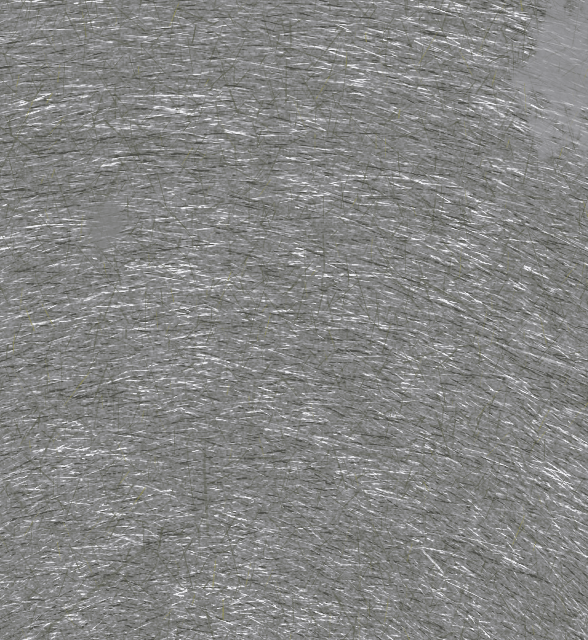
Reproduce this texture procedurally as a Shadertoy shader.

```glsl
vec4 hash4(vec3 p) {
    vec4 q = fract(p.xyzx * vec4(.1031, .1030, .0973, .1099));
    q += dot(q, q.wzxy + 33.33);
    return fract((q.xxyz + q.yzzw) * q.zywx);
}

mat2 rotation(float a) {
    return mat2(cos(a), -sin(a), sin(a), cos(a));
}

// Layered, warped sines, roughly -1 to 1
float clouds(vec2 p) {
    float sum = 0., amp = .55;
    for (int i = 0; i < 5; i++) {
        p = rotation(.65) * p * 1.9 + 1.7;
        sum += amp * sin(p.x + 1.3 * sin(p.y * .8)) * cos(p.y + sin(p.x * 1.2));
        amp *= .65;
    }
    return sum;
}

// Two smooth random fields from 0 to 1
vec2 grain(vec2 p) {
    vec2 id = floor(p), f = smoothstep(0., 1., fract(p));
    vec2 low = mix(hash4(vec3(id, 9.)).xy, hash4(vec3(id + vec2(1, 0), 9.)).xy, f.x);
    vec2 high = mix(hash4(vec3(id + vec2(0, 1), 9.)).xy, hash4(vec3(id + 1., 9.)).xy, f.x);
    return mix(low, high, f.y);
}

// One tapered scratch per cell; a higher rarity leaves fewer strong ones
float scratches(vec2 p, vec2 cell, float width, float rarity, float seed) {
    p = p / cell + seed * vec2(3.37, 5.71) + 40.;
    vec2 home = floor(p);
    float sum = 0.;
    for (int y = -1; y <= 1; y++)
    for (int x = -1; x <= 1; x++) {
        vec2 id = home + vec2(x, y);
        vec4 h = hash4(vec3(id, seed * 7.3 + 1.));
        vec4 k = hash4(vec3(id.yx, seed * 3.1 + 51.));
        vec2 q = p - id - h.xy;
        float reach = .25 + .75 * k.x * k.x;
        float across = abs(q.y - (h.z - .5) * 2. * q.x) * cell.y;
        float w = max(width * (.7 + .7 * k.y), .8 / iResolution.y);
        float taper = smoothstep(reach, reach * .6, abs(q.x));
        sum += smoothstep(w, w * .2, across) * taper * pow(h.w, rarity);
    }
    return sum;
}

void mainImage(out vec4 fragColor, in vec2 fragCoord) {
    vec2 p = fragCoord / iResolution.y;

    // Brushing follows wide arcs around a point below the canvas
    vec2 arm = p - vec2(.27, -.85);
    vec2 flow = vec2(atan(arm.x, arm.y) * 1.4, length(arm));
    float cluster = clouds(flow * vec2(6., 22.));
    float gain = .7 + .6 * smoothstep(-.3, .6, cluster);

    // Grain breaks the scratches into dashes
    vec2 speck = grain(flow * vec2(210., 470.) + 30.);
    vec2 fleck = grain(p * vec2(400., 440.) + 7.);
    float broken = .3 + 1.3 * smoothstep(.15, .75, speck.x);

    // Fine brushing, alternately bright and dark
    float brushing = 0.;
    for (int i = 0; i < 10; i++) {
        float n = float(i);
        vec2 cell = vec2(.016 + .008 * n, .0065 + .0013 * n);
        float s = scratches(flow, cell, .0015, 2.2, n);
        brushing += i % 2 == 0 ? s * .22 * gain : -s * .13;
    }
    brushing *= broken;
    brushing += .09 * (speck.y - .5) + .11 * (fleck.x - .5);

    // Long pale gouges
    brushing += .4 * scratches(flow, vec2(.13, .045), .0022, 8., 21.) * (.5 + .5 * broken);

    // Crossing scratches at every steep angle, in two sizes
    float crossing = 0.;
    for (int i = 0; i < 6; i++) {
        float n = float(i);
        vec2 q = rotation(.45 + .42 * n) * p;
        crossing += scratches(q, vec2(.028 + .008 * n, .02), .0016, 2.5, 30. + n);
    }
    crossing *= .4 + .9 * fleck.y;
    float yellow = scratches(rotation(1.45) * p, vec2(.035, .025), .0014, 9., 41.) * fleck.y * 1.4;
    float gouge = scratches(rotation(.5) * p, vec2(.16, .13), .004, 6., 43.)
                + scratches(rotation(2.2) * p, vec2(.07, .09), .0035, 7., 44.);

    // Smooth worn patches: ragged corner and a round spot
    float ragged = clouds(p * 22.);
    float corner = length((p - vec2(.89, .89)) * vec2(1.3, .75)) + .06 * ragged;
    float spot = length(p - vec2(.165, .65)) + .012 * ragged;
    float cornerWear = smoothstep(.1, .06, corner);
    float wear = max(cornerWear, smoothstep(.045, .02, spot));

    float tone = .512 + .016 * cluster + .01 * clouds(p * 4.);
    tone += brushing * (1. - .75 * wear) + .06 * cornerWear;
    tone = clamp(tone, .3, .93);
    float marks = min(crossing * .75 + gouge * .6, 1.) * (1. - .7 * wear);

    // Warm shadows, cool highlights
    float cool = smoothstep(.42, .6, tone);
    vec3 color = tone + mix(vec3(0., .003, -.012), vec3(-.002, -.002, .01), cool);
    color = mix(color, vec3(.33, .34, .27), marks * .65);
    color = mix(color, vec3(.58, .57, .32), min(yellow * .7, .7));
    fragColor = vec4(color, 1.);
}
```
